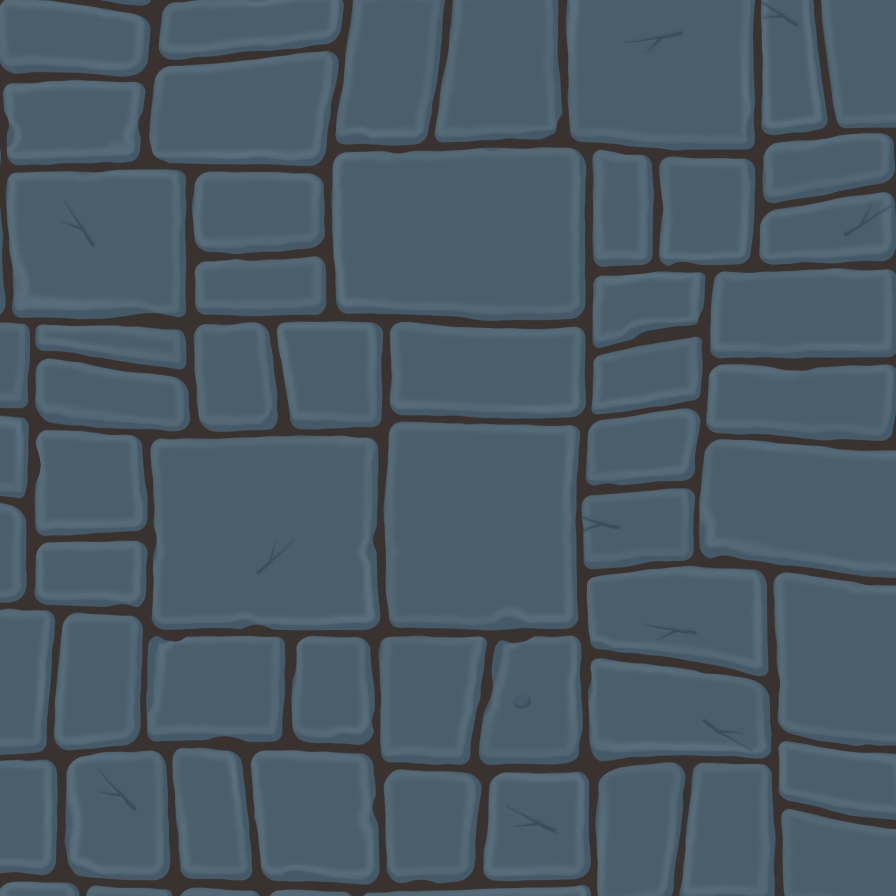
Give the GLSL for this texture, as a Shadertoy shader.

```glsl
#define CELL vec2(0.205, 0.168)
#define JITTER 0.27
#define SPLIT_CHANCE 0.62
#define GAP 0.0016
#define WOBBLE 0.0056
#define CORNER 0.021
#define RIM_WIDTH 0.0052
#define MORTAR vec3(0.228, 0.198, 0.185)
#define STONE vec3(0.292, 0.371, 0.416)
#define RIM vec3(0.348, 0.432, 0.487)
#define SHADE vec3(0.262, 0.347, 0.408)
#define GROOVE vec3(0.215, 0.290, 0.340)

float hash(vec2 p) {
    return fract(sin(dot(p, vec2(127.1, 311.7))) * 43758.5453);
}

float noise(vec2 p) {
    vec2 i = floor(p), f = fract(p);
    f = f * f * (3.0 - 2.0 * f);
    return mix(mix(hash(i), hash(i + vec2(1, 0)), f.x),
               mix(hash(i + vec2(0, 1)), hash(i + vec2(1, 1)), f.x), f.y);
}

float slide(vec2 v) {
    return JITTER * (2.0 * hash(v) - 1.0);
}

// Interlocking blocks: joints through grid points alternate in direction
void findBlock(vec2 g, out vec2 lo, out vec2 hi, out vec2 id) {
    lo = id = floor(g);
    hi = lo + 1.0;
    for (int k = 0; k < 9; k++) {
        vec2 c = floor(g) + vec2(k % 3 - 1, k / 3 - 1);
        float a = slide(c), b = slide(c + vec2(1, 0));
        float t = slide(c + 1.0), u = slide(c + vec2(0, 1));
        bool odd = mod(c.x + c.y, 2.0) > 0.5;
        vec2 l = c + (odd ? vec2(a, b) : vec2(u, a));
        vec2 h = c + 1.0 + (odd ? vec2(t, u) : vec2(b, t));
        if (all(greaterThanEqual(g, l)) && all(lessThan(g, h))) {
            lo = l;
            hi = h;
            id = c;
        }
    }
}

// Cuts the block in two, with a slanted joint; q and size become the piece's
void splitBlock(inout vec2 q, inout vec2 size, inout vec2 id) {
    bool wide = size.x > size.y * mix(0.7, 1.9, hash(id + 5.3));
    vec2 axis = wide ? vec2(1, 0) : vec2(0, 1);
    float span = dot(size, axis);
    if (span < 0.058 || hash(id + 8.1) > SPLIT_CHANCE) return;
    float x = dot(q, axis), y = dot(q, axis.yx);
    float slant = 0.4 * (hash(id + 2.7) - 0.5);
    x += slant * y * (1.0 - x * x / (span * span));
    float cut = span * 0.6 * (hash(id + 4.9) - 0.5);
    float side = x > cut ? 1.0 : -1.0;
    float center = 0.5 * (cut + side * span);
    q = axis * (x - center) + axis.yx * y;
    size = axis * abs(side * span - center) + axis.yx * dot(size, axis.yx);
    id += side * vec2(0.31, 0.17);
}

float roundedBox(vec2 q, vec2 size, float r) {
    vec2 d = abs(q) - size + r;
    return length(max(d, 0.0)) + min(max(d.x, d.y), 0.0) - r;
}

// Uneven outline with a few chipped notches
float roughness(vec2 p) {
    float n = 0.7 * noise(p * 24.0) + 0.3 * noise(p * 62.0);
    return WOBBLE * n + 0.007 * smoothstep(0.78, 1.0, noise(p * 17.0 + 40.0));
}

float taperedStroke(vec2 p, vec2 dir, float len, float width) {
    float h = clamp(dot(p, dir) / len, 0.0, 1.0);
    return length(p - dir * len * h) - width * (1.0 - h);
}

float forkedCrack(vec2 q, float angle) {
    q += 0.002 * (noise(q * 70.0) - 0.5);
    vec2 dir = vec2(cos(angle), sin(angle));
    vec2 branch = vec2(cos(angle + 0.6), sin(angle + 0.6));
    return min(taperedStroke(q, dir, 0.06, 0.002),
               taperedStroke(q - dir * 0.02, branch, 0.026, 0.0017));
}

void mainImage(out vec4 fragColor, in vec2 fragCoord) {
    vec2 p = fragCoord / iResolution.y;
    float aa = 0.75 / iResolution.y;

    // Layout, gently bent so that joints are not quite straight
    vec2 bent = p + 0.026 * (vec2(noise(p * 5.0), noise(p * 5.0 + 31.0)) - 0.5);
    vec2 lo, hi, id;
    findBlock(bent / CELL + 12.0, lo, hi, id);
    vec2 size = 0.5 * (hi - lo) * CELL;
    vec2 q = bent - (0.5 * (lo + hi) - 12.0) * CELL;
    splitBlock(q, size, id);

    // Stone outline and its raised face, moved up and left
    vec2 seed = 50.0 * vec2(hash(id + 1.3), hash(id + 6.7));
    float r = min(CORNER * mix(0.6, 1.2, hash(id + 3.1)), 0.6 * min(size.x, size.y));
    float outline = roundedBox(q, size, r) + GAP + roughness(p + seed);
    float face = roundedBox(q + vec2(0.0025, -0.0035), size, r) + GAP + 0.003
               + 1.2 * roughness(p + seed + 0.013);

    // Soft light rim inside a crisp shaded edge
    float rim = (face + 0.0045) / RIM_WIDTH;
    float glow = exp(-rim * rim) * mix(0.45, 1.1, noise(p * 13.0 + seed));
    vec3 color = mix(STONE, RIM, glow);
    color = mix(color, SHADE, 0.8 * smoothstep(-aa, aa * 2.0, face));

    // Occasional cracks and pits
    float flaw = hash(id + 9.4);
    vec2 spot = q - size * 0.8 * (vec2(hash(id + 7.7), hash(id + 2.2)) - 0.5);
    if (flaw < 0.16) {
        float angle = 6.2832 * hash(id + 4.4);
        float crack = forkedCrack(spot, angle);
        float lit = forkedCrack(spot + vec2(0.002, 0.002), angle);
        color = mix(color, RIM, 0.4 * smoothstep(0.002, -aa, lit));
        color = mix(color, SHADE, 0.6 * smoothstep(0.004, 0.0, crack));
        color = mix(color, GROOVE, 0.8 * smoothstep(aa, -aa, crack));
    } else if (flaw > 0.93) {
        float pit = length(spot * vec2(1.0, 1.2)) - 0.0095;
        float hollow = length(spot - vec2(-0.002, 0.004)) - 0.009;
        float inside = smoothstep(aa, -aa, pit);
        color = mix(color, SHADE, 0.6 * inside);
        color = mix(color, GROOVE, 0.7 * inside * smoothstep(-0.002, 0.002, hollow));
    }

    color = mix(MORTAR, color, smoothstep(aa, -aa, outline));
    fragColor = vec4(color, 1.0);
}
```
